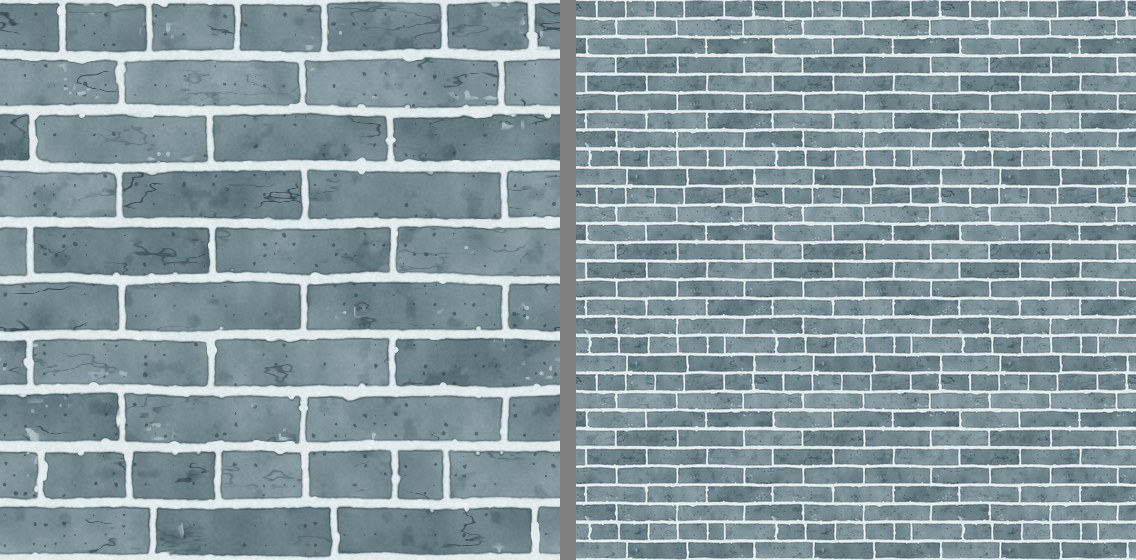
Left, the tile; right, the same tile 3 across and 3 down.
Give the GLSL for this texture, as a WebGL 1 fragment shader.

```glsl
precision highp float;
// Weathered blue-grey brick wall with pale, rough mortar, tiling on both axes.
// Each course finds its nearest joints, builds a rounded-box distance per brick,
// then layers wrapping noise for blotches, cracks, pits and mortar spatter.

uniform vec2 u_resolution;

#define COURSES 10.0
#define BED_HALF 0.0086
#define HEAD_HALF 0.0058
#define CORNER 0.005
#define ROUGHNESS 0.0045
#define CRACK_WIDTH 0.028
#define BRICK_DARK vec3(0.35, 0.435, 0.465)
#define BRICK_LIGHT vec3(0.565, 0.645, 0.665)
#define CREVICE vec3(0.19, 0.25, 0.28)
#define MORTAR_EDGE vec3(0.72, 0.78, 0.795)
#define MORTAR_LIGHT vec3(0.885, 0.92, 0.93)

float hash(vec2 p) {
  return fract(sin(dot(p, vec2(127.1, 311.7))) * 43758.545);
}

// Value noise over the unit square that wraps after a whole number of cells
float noise(vec2 uv, vec2 cells, float seed) {
  vec2 p = uv * cells, f = fract(p);
  vec2 a = floor(mod(floor(p) + 0.5, cells));
  vec2 b = floor(mod(floor(p) + 1.5, cells));
  f = f * f * (3.0 - 2.0 * f);
  return mix(mix(hash(a + seed), hash(vec2(b.x, a.y) + seed), f.x),
             mix(hash(vec2(a.x, b.y) + seed), hash(b + seed), f.x), f.y);
}

float fbm(vec2 uv, vec2 cells, float seed) {
  float sum = 0.0, gain = 0.533;
  for (int i = 0; i < 4; i++) {
    sum += gain * noise(uv, cells, seed + float(i) * 7.3);
    cells *= 2.0;
    gain *= 0.5;
  }
  return sum;
}

bool isHeaderCourse(float row) {
  return abs(row - 1.0) < 0.5 || row > 8.5;
}

// Horizontal position of the i-th upright joint in a course
float jointX(float row, float i) {
  if (row > 8.5) return 0.111 + 0.156 * i + 0.058 * step(4.0, i);
  if (abs(row - 1.0) < 0.5) return 0.073 + 0.158 * i - 0.066 * step(5.0, i);
  float odd = mod(row, 2.0);
  float start = mix(0.218, 0.057, odd) + 0.06 * step(row, 0.5);
  float wide = 0.036 * (1.0 - odd) * step(2.0, i);
  return start + 0.322 * i + wide + 0.01 * (hash(vec2(row, i)) - 0.5);
}

// Irregular dark specks, one candidate per wrapped grid cell
float pits(vec2 uv, float cells) {
  vec2 p = uv * cells;
  vec2 id = floor(mod(floor(p) + 0.5, cells));
  vec2 centre = 0.35 + 0.3 * vec2(hash(id + 3.1), hash(id + 8.7));
  float radius = 0.26 * hash(id + 5.5) * step(0.76, hash(id + 1.9));
  float dist = length(fract(p) - centre) + 0.18 * (noise(uv, vec2(240.0), 4.0) - 0.5);
  return (1.0 - smoothstep(radius * 0.4, radius + 0.02, dist)) * step(0.01, radius);
}

void main() {
  vec2 uv = gl_FragCoord.xy / u_resolution;
  float pixel = 1.0 / min(u_resolution.x, u_resolution.y);

  // Slight waviness of the courses
  vec2 wave = vec2(noise(uv, vec2(8.0, 30.0), 11.0), noise(uv, vec2(9.0, 10.0), 23.0));
  vec2 wall = uv + (wave - 0.5) * vec2(0.004, 0.006) - vec2(0.0, 0.002);
  float y = wall.y * COURSES;
  float row = floor(mod(floor(y) + 0.5, COURSES));

  // Nearest joints to the left and right
  float left = 1.0, right = 1.0, index = 0.0;
  for (int i = 0; i < 6; i++) {
    if (i > 2 && !isHeaderCourse(row)) break;
    float x = jointX(row, float(i));
    float toLeft = fract(wall.x - x);
    if (toLeft < left) { left = toLeft; index = float(i); }
    right = min(right, fract(x - wall.x));
  }
  vec2 id = vec2(index, row) + 2.0;
  float seed = floor(hash(id) * 90.0);

  // Rounded brick outline, crumbled by fine noise and mortar clumps
  vec2 p = vec2(0.5 * (left - right), (fract(y) - 0.5) / COURSES);
  p.y += (hash(id + 4.0) - 0.5) * (0.002 + 0.02 * p.x);
  vec2 halfSize = vec2(0.5 * (left + right) - HEAD_HALF, 0.5 / COURSES - BED_HALF);
  halfSize.y += 0.002 * (hash(id + 9.0) - 0.5);
  vec2 q = abs(p) - halfSize + CORNER;
  float d = length(max(q, 0.0)) + min(max(q.x, q.y), 0.0) - CORNER;
  d += ROUGHNESS * (fbm(uv, vec2(64.0), 31.0) - 0.5);
  d += 0.006 * smoothstep(0.76, 0.98, noise(uv, vec2(48.0), 37.0));

  // Brick face: own tone, blotches, streaks and grain
  float grain = noise(uv, vec2(256.0), 41.0) - 0.5;
  float tone = 0.52 + 0.5 * (hash(id + 6.0) - 0.5) + 0.75 * (fbm(uv, vec2(14.0), seed) - 0.5);
  tone += 0.18 * (noise(uv, vec2(44.0, 10.0), seed) - 0.5) + 0.14 * grain;
  tone -= 0.35 * smoothstep(0.6, 0.8, fbm(uv, vec2(26.0), seed + 5.0));
  vec3 brick = mix(BRICK_DARK, BRICK_LIGHT, clamp(tone, -0.15, 1.1));

  // Mostly level cracks, pits and shaded rim
  float ridge = abs(fbm(uv, vec2(10.0, 28.0), seed + 13.0) - 0.5);
  float zone = smoothstep(0.5, 0.72, noise(uv, vec2(12.0, 20.0), seed + 19.0));
  float crack = (1.0 - smoothstep(0.0, CRACK_WIDTH, ridge)) * zone * (0.3 + 0.7 * hash(id + 12.0));
  float rim = smoothstep(-0.0045, 0.0, d) * (0.25 + 0.45 * noise(uv, vec2(36.0), 53.0));
  rim *= 0.75 + 0.4 * step(0.0, p.y);
  float dark = max(max(crack * 0.85, pits(uv, 56.0) * 0.6), rim);
  brick = mix(brick, CREVICE, dark);

  // Pale flecks left on the face
  float fleck = smoothstep(0.64, 0.78, noise(uv, vec2(120.0), 61.0));
  fleck *= smoothstep(0.84, 0.96, noise(uv, vec2(18.0), 67.0));
  brick = mix(brick, MORTAR_EDGE, fleck * 0.85);

  // Mortar is brightest away from the bricks
  float body = smoothstep(-0.001, 0.004, d) - 0.25 * (fbm(uv, vec2(50.0), 71.0) - 0.5);
  vec3 mortar = mix(MORTAR_EDGE, MORTAR_LIGHT, body) + 0.035 * grain;

  float blend = max(0.001, pixel);
  gl_FragColor = vec4(mix(brick, mortar, smoothstep(-blend, blend, d)), 1.0);
}
```
